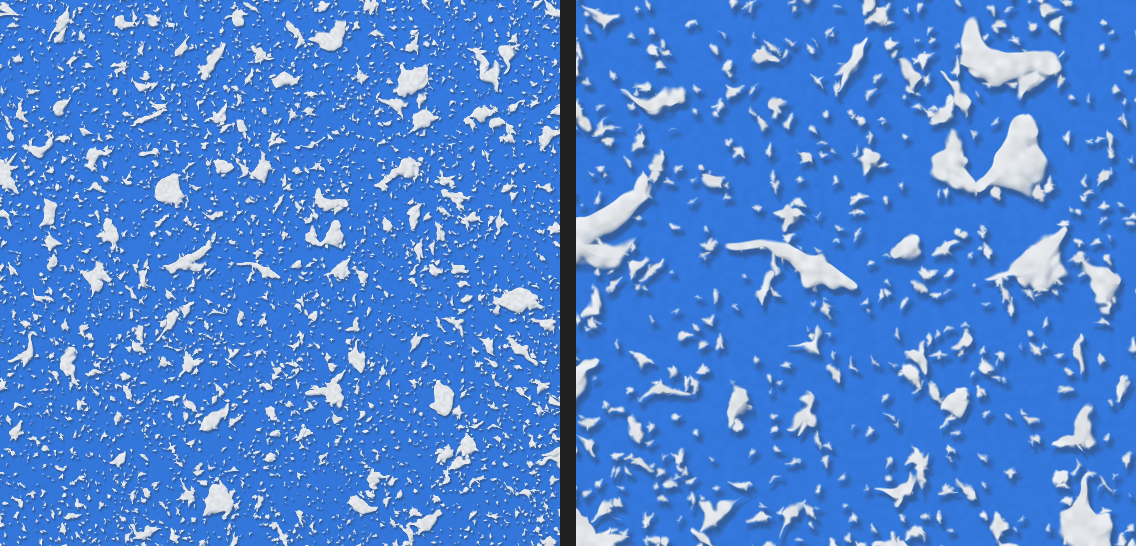
Left, the full canvas; right, a detail of the centre.
Write a Shadertoy shader that draws this texture.

```glsl
// Jagged white plaster flakes and dust scattered over a bright blue surface.

// Colours
const vec3 BLUE = vec3(0.205, 0.47, 0.865);
const vec3 SHADOW_BLUE = vec3(0.20, 0.36, 0.60);
const vec3 WHITE = vec3(0.885, 0.90, 0.915);
const vec3 SHADED_WHITE = vec3(0.50, 0.56, 0.66);

// Sizes, in canvas heights
const int LAYERS = 6;
const float LARGEST_CELL = 0.125;
const float LAYER_SHRINK = 0.6;
const float EDGE = 0.0012;
const float RIM_DEPTH = 0.0028;
const vec2 TO_LIGHT = vec2(-0.0022, 0.0036);

// Share of cells holding a flake, from the largest layer to the dust
const float DENSITY_LARGE = 0.72;
const float DENSITY_DUST = 0.26;

const float TAU = 6.2831853;

vec4 hash4(vec3 v) {
    vec4 h = fract(v.xyzx * vec4(0.1031, 0.1030, 0.0973, 0.1099));
    h += dot(h, h.wzxy + 33.33);
    return fract((h.xxyz + h.yzzw) * h.zywx);
}

// Two independent channels of smooth value noise
vec2 noise2(vec2 p) {
    vec2 i = floor(p), f = fract(p);
    f = f * f * (3.0 - 2.0 * f);
    vec2 low = mix(hash4(vec3(i, 7.0)).xy, hash4(vec3(i + vec2(1, 0), 7.0)).xy, f.x);
    vec2 high = mix(hash4(vec3(i + vec2(0, 1), 7.0)).xy, hash4(vec3(i + 1.0, 7.0)).xy, f.x);
    return mix(low, high, f.y);
}

vec2 direction(float angle) {
    return vec2(cos(angle), sin(angle));
}

// Limb from the origin that narrows towards its tip
float taperedLimb(vec2 p, vec2 tip, float radius) {
    float along = clamp(dot(p, tip) / dot(tip, tip), 0.0, 1.0);
    return length(p - tip * along) - radius * mix(1.0, 0.15, along);
}

// Two roughly opposed limbs and a shorter spur, in cell units
float flake(vec2 p, vec4 shape, vec4 size) {
    float angle = TAU * shape.x;
    float radius = mix(0.085, 0.19, size.x * size.x);
    vec2 tipA = direction(angle) * mix(0.16, 0.46, size.y);
    vec2 tipB = direction(angle + 0.5 * TAU + 2.2 * (shape.y - 0.5)) * mix(0.10, 0.38, size.z);
    vec2 spur = direction(angle + TAU * shape.z) * mix(0.06, 0.30, size.w);
    float d = min(taperedLimb(p, tipA, radius), taperedLimb(p, tipB, radius));
    return min(d, taperedLimb(p, spur, radius * 0.85));
}

// Signed distance to the nearest flake of one grid of cells
float flakeLayer(vec2 p, float cell, float density, float seed) {
    vec2 q = mat2(0.8, 0.6, -0.6, 0.8) * p / cell + 19.0 * (seed + 1.0);
    float roughness = cell / (cell + 0.02);
    q += 0.20 * roughness * (noise2(q * 4.0) - 0.5);
    q += 0.09 * roughness * (noise2(q * 12.0) - 0.5);
    vec2 home = floor(q);
    float d = 1.0;
    for (int y = -1; y <= 1; y++)
    for (int x = -1; x <= 1; x++) {
        vec2 id = home + vec2(x, y);
        vec4 place = hash4(vec3(id, seed + 11.0));
        if (place.z > density) continue;
        vec4 shape = hash4(vec3(id, seed + 23.0));
        vec4 size = hash4(vec3(id, seed + 41.0));
        float scale = mix(0.65, 1.05, place.w);
        d = min(d, flake((q - id - place.xy) / scale, shape, size) * scale);
    }
    d += 0.06 * roughness * (noise2(q * 9.0 + 5.0).x - 0.5);
    return d * cell;
}

float flakeDistance(vec2 p) {
    float d = 1.0;
    float cell = LARGEST_CELL;
    for (int i = 0; i < LAYERS; i++) {
        float t = float(i) / float(LAYERS - 1);
        float density = mix(DENSITY_LARGE, DENSITY_DUST, sqrt(t));
        d = min(d, flakeLayer(p, cell, density, float(i)));
        cell *= LAYER_SHRINK;
    }
    // Crumbly outline shared by all sizes
    return d + 0.0016 * (noise2(p * 170.0).x - 0.5);
}

void mainImage(out vec4 fragColor, in vec2 fragCoord) {
    vec2 p = fragCoord / iResolution.y;
    float d = flakeDistance(p);
    float dToLight = flakeDistance(p + TO_LIGHT);

    // Blue ground with faint mottling and soft cast shadows
    float mottle = noise2(p * 260.0).x - 0.5;
    float shadow = smoothstep(0.0035, -0.002, dToLight);
    vec3 ground = BLUE * (1.0 + 0.04 * mottle + 0.03 * (p.y - 0.5));
    ground = mix(ground, SHADOW_BLUE, 0.95 * shadow);

    // Chalky flakes, greyer on the rim that faces away from the light
    float slope = (dToLight - d) / length(TO_LIGHT);
    float rim = exp(min(d, 0.0) / RIM_DEPTH);
    float shade = smoothstep(-0.1, -1.0, slope) * rim;
    float grain = noise2(p * 210.0 + 3.0).y - 0.5;
    vec3 chalk = mix(WHITE, SHADED_WHITE, shade) * (1.0 + 0.09 * grain);
    chalk += 0.03 * smoothstep(0.2, 1.0, slope) * rim;

    float cover = smoothstep(EDGE, -EDGE, d);
    fragColor = vec4(mix(ground, chalk, cover), 1.0);
}
```
